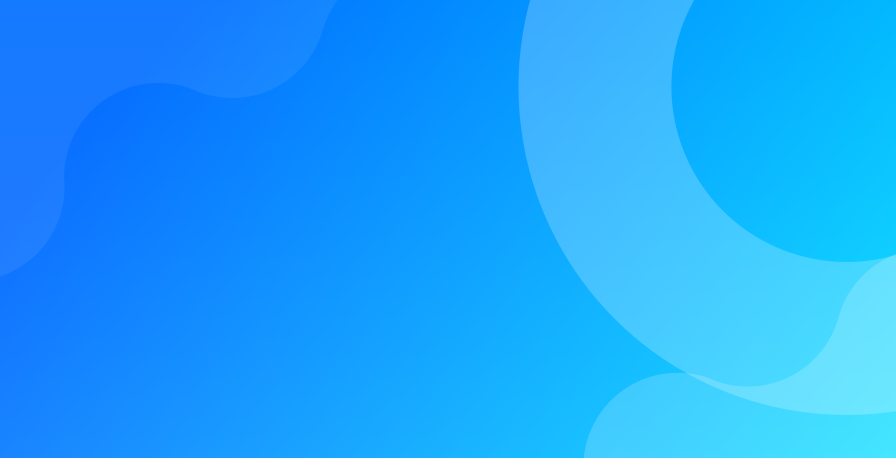
This background is drawn by a WebGL 2 fragment shader. Its source:

```glsl
#version 300 es
precision highp float;

uniform vec2 u_resolution;
out vec4 fragColor;

const float ARC = 0.206; // shared radius of all wave arcs

float cross2(vec2 a, vec2 b) {
    return a.x * b.y - a.y * b.x;
}

// Signed distance to a circle
float circle(vec2 p, vec2 center, float radius) {
    return length(p - center) - radius;
}

// Two round lobes joined by a concave arc; arcs meet on the lines between centers
float wave(vec2 p, vec2 hollow, vec2 lobeA, vec2 lobeB) {
    vec2 q = p - hollow;
    bool inWedge = cross2(lobeA - hollow, q) > 0.0 && cross2(q, lobeB - hollow) > 0.0;
    return inWedge ? -circle(p, hollow, ARC)
                   : min(circle(p, lobeA, ARC), circle(p, lobeB, ARC));
}

// Antialiased coverage of a signed distance
float cover(float d) {
    float pixel = 1.0 / u_resolution.y;
    return 1.0 - smoothstep(-0.7 * pixel, 0.7 * pixel, d);
}

void main() {
    vec2 uv = gl_FragCoord.xy / u_resolution;
    vec2 p = uv * vec2(1.957, 1.0);

    // Diagonal gradient from deep blue to cyan
    float green = 0.36 + 0.36 * uv.x + 0.16 * (1.0 - uv.y);
    float red = 0.01 + 0.09 * (1.0 - uv.y);
    vec3 color = vec3(red, max(green, 0.44), 1.0);

    // Faint wave in the upper left, flaring out at the top edge
    vec2 lobe = vec2(0.507, 0.992);
    vec2 flare = vec2(0.903, 0.877);
    float corner = wave(p, vec2(0.346, 0.613), lobe, vec2(-0.065, 0.592));
    if (p.x > lobe.x && cross2(flare - lobe, p - lobe) > 0.0) {
        corner = max(-circle(p, flare, ARC), p.x - 0.85);
    }
    color = mix(color, vec3(1.0), 0.07 * cover(corner));

    // Large translucent ring
    float ring = abs(circle(p, vec2(1.8495, 0.811), 0.55)) - 0.167;
    color = mix(color, vec3(1.0), 0.22 * cover(ring));

    // Brighter wave in the lower right
    float swell = wave(p, vec2(1.633, 0.362), vec2(1.48, -0.02), vec2(2.03, 0.2525));
    color = mix(color, vec3(1.0), 0.18 * cover(swell));

    fragColor = vec4(color, 1.0);
}
```
